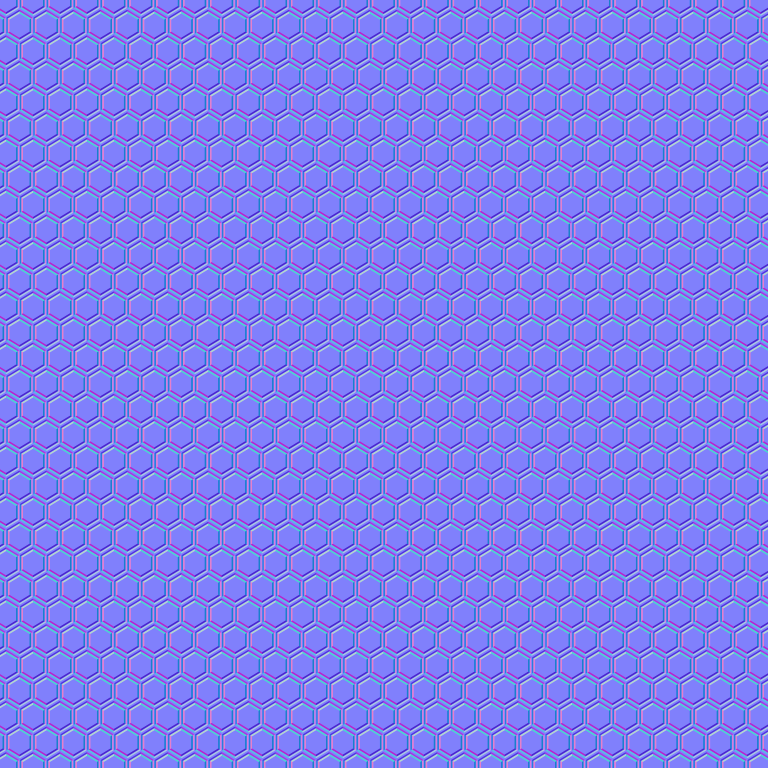
A WebGL 1 fragment shader for this texture map:

```glsl
precision highp float;

uniform vec2 u_resolution;

const vec2 REPEATS = vec2(28.5, 30.0);  // cells across, rows up
const float ROW_HEIGHT = 0.95;          // row spacing in cell widths
const float ROW_SHIFT = 0.225;
const float CELL_STRETCH = 1.05;
const float RIM_RADIUS = 0.43;          // center to crest of the rim

// Pointed-top hexagon, radius measured to the flat sides
float hexagonDistance(vec2 p, float radius) {
  const vec2 axis = vec2(-0.8660254, 0.5);
  p = abs(p.yx);
  p -= 2.0 * min(dot(axis, p), 0.0) * axis;
  float halfSide = radius * 0.57735;
  p -= vec2(clamp(p.x, -halfSide, halfSide), radius);
  return length(p) * sign(p.y);
}

// Nearest cell of two interleaved rectangular lattices
float honeycombDistance(vec2 p, float radius) {
  vec2 spacing = vec2(1.0, 2.0 * ROW_HEIGHT);
  vec2 halfSpacing = 0.5 * spacing;
  vec2 evenCell = mod(p + halfSpacing, spacing) - halfSpacing;
  vec2 oddCell = mod(p, spacing) - halfSpacing;
  vec2 shape = vec2(1.0, CELL_STRETCH);
  return min(hexagonDistance(evenCell / shape, radius),
             hexagonDistance(oddCell / shape, radius));
}

vec2 outwardDirection(vec2 p, float radius) {
  vec2 e = vec2(0.012, 0.0);
  vec2 gradient = vec2(
    honeycombDistance(p + e.xy, radius) - honeycombDistance(p - e.xy, radius),
    honeycombDistance(p + e.yx, radius) - honeycombDistance(p - e.yx, radius));
  return gradient / (2.0 * e.x);
}

float softBand(float d, float center, float halfWidth) {
  return 1.0 - smoothstep(0.5 * halfWidth, halfWidth, abs(d - center));
}

// Steep inner wall, gentler outer wall
float rimSlope(float d) {
  float inner = softBand(d, -0.03, 0.036);
  float outer = softBand(d, 0.034, 0.032);
  return 1.35 * inner - 0.95 * outer;
}

vec3 normalColor(vec2 p, float radius) {
  float slope = rimSlope(honeycombDistance(p, radius));
  vec2 tilt = outwardDirection(p, radius) * vec2(-1.0, 1.0) * slope;
  vec3 normal = normalize(vec3(tilt, 1.0));
  return normal * vec3(0.5, 0.5, 0.49) + 0.5;
}

void main() {
  vec3 color = vec3(0.0);

  // Four samples per pixel
  for (int i = 0; i < 2; i++) {
    for (int j = 0; j < 2; j++) {
      vec2 offset = vec2(float(i), float(j)) * 0.5 - 0.25;
      vec2 uv = (gl_FragCoord.xy + offset) / u_resolution;
      vec2 p = uv * REPEATS * vec2(1.0, ROW_HEIGHT) - vec2(ROW_SHIFT, 0.0);
      color += normalColor(p, RIM_RADIUS);
    }
  }

  gl_FragColor = vec4(color * 0.25, 1.0);
}
```
